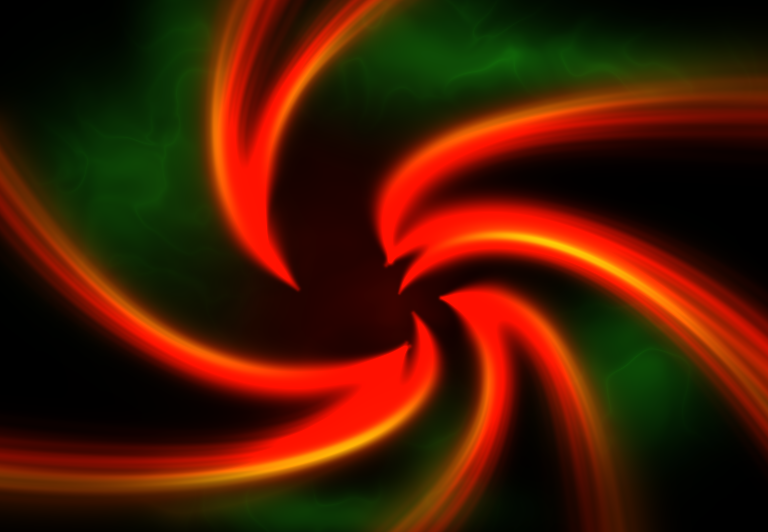
This background is drawn by a Shadertoy shader. Its source:

```glsl
// A glowing pinwheel of red and yellow ribbons with green smoke on black.

const vec3 RED_GLOW = vec3(1.0, 0.06, 0.005);
const vec3 FRINGE = vec3(0.2, 0.76, 0.03);
const vec3 HALO = vec3(0.15, 0.06, 0.0);
const vec3 SMOKE = vec3(0.04, 0.27, 0.02);
const vec3 EMBER = vec3(0.16, 0.008, 0.0);

vec2 hashGradient(vec2 cell) {
    vec2 h = vec2(dot(cell, vec2(127.1, 311.7)), dot(cell, vec2(269.5, 183.3)));
    return 2.0 * fract(sin(h) * 43758.5) - 1.0;
}

float gradientNoise(vec2 p) {
    vec2 i = floor(p), f = fract(p);
    vec2 u = f * f * f * (f * (f * 6.0 - 15.0) + 10.0);
    vec2 e = vec2(0.0, 1.0);
    float low = mix(dot(hashGradient(i), f),
                    dot(hashGradient(i + e.yx), f - e.yx), u.x);
    float high = mix(dot(hashGradient(i + e), f - e),
                     dot(hashGradient(i + e.yy), f - e.yy), u.x);
    return mix(low, high, u.y);
}

float fbm(vec2 p) {
    float sum = 0.0, amp = 0.6;
    for (int i = 0; i < 3; i++) {
        sum += amp * gradientNoise(p);
        p = mat2(1.6, 1.2, -1.2, 1.6) * p + 3.7;
        amp *= 0.45;
    }
    return sum;
}

vec2 bezier(vec2 a, vec2 b, vec2 c, vec2 d, float t) {
    float k = 1.0 - t;
    return k * k * k * a + 3.0 * k * k * t * b + 3.0 * k * t * t * c + t * t * t * d;
}

vec2 bezierTangent(vec2 a, vec2 b, vec2 c, vec2 d, float t) {
    float k = 1.0 - t;
    return 3.0 * (k * k * (b - a) + 2.0 * k * t * (c - b) + t * t * (d - c));
}

// Coarse search, then a few projection steps along the tangent
float nearestParameter(vec2 p, vec2 a, vec2 b, vec2 c, vec2 d) {
    float best = 0.0, bestDist = 1e5;
    for (int i = 0; i <= 14; i++) {
        float t = float(i) / 14.0;
        vec2 v = p - bezier(a, b, c, d, t);
        float dist = dot(v, v);
        if (dist < bestDist) { bestDist = dist; best = t; }
    }
    for (int i = 0; i < 3; i++) {
        vec2 tangent = bezierTangent(a, b, c, d, best);
        vec2 v = p - bezier(a, b, c, d, best);
        best = clamp(best + dot(v, tangent) / dot(tangent, tangent), 0.0, 1.0);
    }
    return best;
}

// Returns (red body, bright fringe, halo); side +1 puts the fringe left of travel
vec3 ribbon(vec2 p, vec2 a, vec2 b, vec2 c, vec2 d, float width, float side, float heat, float tail) {
    float t = nearestParameter(p, a, b, c, d);
    vec2 dir = normalize(bezierTangent(a, b, c, d, t));
    vec2 v = p - bezier(a, b, c, d, t);
    float w = width * mix(0.06, 1.0, smoothstep(-0.05, 0.25, t));
    w *= 1.0 + 0.6 * smoothstep(0.5, 1.0, t);
    float u = side * (dir.x * v.y - dir.y * v.x) / w;
    float along = dot(dir, v) / w;
    float cap = exp(-along * along);
    float streak = 1.0 + 0.9 * smoothstep(0.3, 1.0, t) * gradientNoise(vec2(u * 3.5 + 7.0 * a.x, t * 3.0));
    float fade = mix(1.0, tail, smoothstep(0.45, 0.95, t)) * streak * cap;
    float body = 1.08 * exp(-pow(abs(u), u < 0.0 ? 1.9 : 2.4)) * smoothstep(-0.05, 0.07, t);
    float offset = (u - 0.55) / 0.4;
    float edge = heat * exp(-offset * offset) * smoothstep(0.12, 0.56, t);
    edge *= mix(1.0, 0.45, smoothstep(0.6, 0.9, t));
    float spread = (u - 0.9) / 1.1;
    float halo = exp(-spread * spread) * smoothstep(0.1, 0.5, t) * cap;
    return vec3(vec2(body, edge) * fade, halo);
}

float puff(vec2 p, vec2 center, vec2 radius) {
    vec2 q = (p - center) / radius;
    return exp(-dot(q, q));
}

// Broad smoke banks lying between the arms
float smokeMask(vec2 p) {
    float m = puff(p, vec2(0.21, 0.66), vec2(0.14, 0.16));
    m += 0.75 * puff(p, vec2(0.35, 0.89), vec2(0.08, 0.20));
    m += 0.3 * puff(p, vec2(0.36, 0.49), vec2(0.13, 0.14));
    m += puff(p, vec2(0.80, 0.91), vec2(0.20, 0.12));
    m += 0.75 * puff(p, vec2(1.13, 0.88), vec2(0.28, 0.06));
    m += puff(p, vec2(1.20, 0.31), vec2(0.13, 0.14));
    m += 0.85 * puff(p, vec2(0.63, 0.04), vec2(0.24, 0.05));
    return m + 0.65 * puff(p, vec2(0.82, 0.14), vec2(0.07, 0.11));
}

void mainImage(out vec4 fragColor, in vec2 fragCoord) {
    vec2 p = fragCoord / iResolution.y;

    // Curling smoke with thin faint wisps
    vec2 warp = vec2(fbm(p * 4.0), fbm(p * 4.0 + 9.3));
    float haze = fbm(p * 4.5 + 1.8 * warp);
    float wisp = exp(-22.0 * abs(fbm(p * 5.0 + 2.2 * warp + 4.0)));
    float smoke = smokeMask(p + 0.05 * warp) * (0.95 + 0.7 * haze + 0.2 * wisp);

    // Arms, each traced from the hub outwards
    vec3 g = ribbon(p, vec2(0.560, 0.457), vec2(0.406, 0.613), vec2(0.377, 0.774), vec2(0.519, 1.057), 0.034, 1.0, 0.45, 0.55);
    g += ribbon(p, vec2(0.500, 0.547), vec2(0.443, 0.755), vec2(0.566, 0.906), vec2(0.755, 1.057), 0.027, -1.0, 0.48, 0.55);
    g += ribbon(p, vec2(0.736, 0.506), vec2(0.679, 0.717), vec2(0.981, 0.811), vec2(1.509, 0.790), 0.038, 1.0, 0.45, 0.32);
    g += ribbon(p, vec2(0.726, 0.502), vec2(0.830, 0.642), vec2(1.132, 0.642), vec2(1.509, 0.274), 0.035, -1.0, 0.25, 0.65);
    g += ribbon(p, vec2(0.751, 0.449), vec2(0.811, 0.585), vec2(1.151, 0.650), vec2(1.509, 0.113), 0.023, 1.0, 0.95, 0.35);
    g += ribbon(p, vec2(0.830, 0.440), vec2(0.981, 0.453), vec2(1.094, 0.358), vec2(1.132, -0.057), 0.034, 1.0, 0.34, 0.18);
    g += ribbon(p, vec2(0.830, 0.440), vec2(0.981, 0.396), vec2(0.981, 0.170), vec2(0.755, -0.038), 0.030, -1.0, 0.42, 0.4);
    g += ribbon(p, vec2(0.777, 0.411), vec2(0.887, 0.245), vec2(0.623, 0.057), vec2(-0.057, 0.138), 0.032, 1.0, 0.95, 0.4);
    g += ribbon(p, vec2(0.764, 0.355), vec2(0.708, 0.255), vec2(0.623, 0.151), vec2(0.340, 0.123), 0.033, 1.0, 0.0, 0.0);
    g += ribbon(p, vec2(0.770, 0.349), vec2(0.528, 0.189), vec2(0.208, 0.321), vec2(-0.057, 0.717), 0.031, -1.0, 0.45, 0.4);

    // Add the light layers
    float body = min(g.x, 1.0);
    float hub = puff(p, vec2(0.64, 0.48), vec2(0.26, 0.28)) + 0.7 * puff(p, vec2(0.76, 0.42), vec2(0.07, 0.09));
    vec3 color = EMBER * hub * (1.0 + 0.8 * haze);
    color += (SMOKE * max(smoke, 0.0) + HALO * min(g.z, 1.0)) * (1.0 - 0.7 * body);
    color += RED_GLOW * body + FRINGE * g.y;
    fragColor = vec4(clamp(color, 0.0, 1.0), 1.0);
}
```
